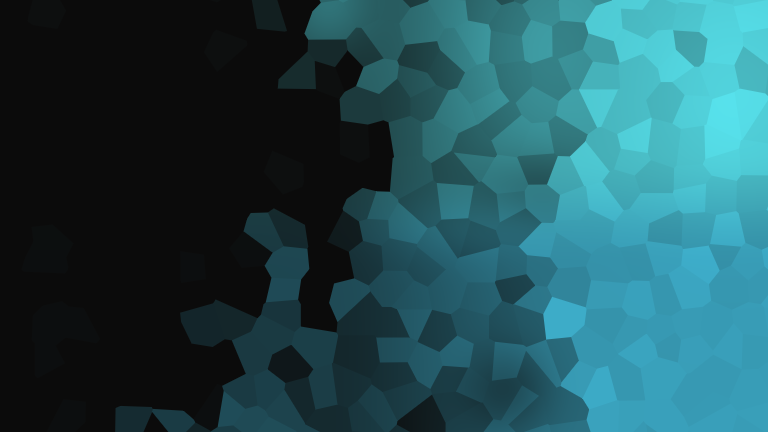
A Shadertoy shader for this background:

```glsl
const float CELLS = 14.0;

vec2 hash22(vec2 p) {
    vec3 q = fract(vec3(p.xyx) * vec3(0.1031, 0.1030, 0.0973));
    q += dot(q, q.yzx + 33.33);
    return fract((q.xx + q.yz) * q.zy);
}

vec2 cellSeed(vec2 id) {
    return (id + 0.5 + 0.82 * (hash22(id) - 0.5)) / CELLS;
}

float glow(vec2 p, vec2 centre, vec2 size) {
    vec2 q = (p - centre) / size;
    return exp(-dot(q, q));
}

float segmentDistance(vec2 p, vec2 a, vec2 b) {
    vec2 ab = b - a;
    return length(p - a - ab * clamp(dot(p - a, ab) / dot(ab, ab), 0.0, 1.0));
}

// Left limit of the lit cells at a given height
float darkEdge(float y) {
    return 0.53 + 0.08 * smoothstep(0.05, 0.4, y)
        + 0.32 * smoothstep(0.47, 0.57, y) - 0.19 * smoothstep(0.62, 1.0, y);
}

// Left limit of the brightest cells
float brightEdge(float y) {
    return 1.33 - 0.10 * smoothstep(0.1, 0.28, y) + 0.13 * smoothstep(0.48, 0.85, y);
}

// Continuous light inside the lit area
float lightField(vec2 p) {
    float light = 0.31 + 0.33 * smoothstep(0.75, 1.35, p.x);
    light += 0.22 * glow(p, vec2(0.76, 1.0), vec2(0.10, 0.12));
    light += 0.12 * glow(p, vec2(1.08, 0.47), vec2(0.22, 0.08));
    light += 0.10 * glow(p, vec2(1.22, 0.88), vec2(0.20, 0.20));
    light -= 0.20 * glow(p, vec2(1.27, 0.56), vec2(0.15, 0.09));
    light -= 0.22 * glow(p, vec2(1.18, 0.10), vec2(0.10, 0.10));
    return light;
}

vec3 cellColour(vec2 id, vec2 p) {
    vec2 seed = cellSeed(id);
    vec2 rnd = hash22(id + 57.0);
    float inside = seed.x - darkEdge(seed.y);

    // Facets: flat light regions, with some cells lighter or darker
    float bright = smoothstep(-0.03, 0.06, seed.x - brightEdge(seed.y));
    float calm = smoothstep(1.35, 1.6, seed.x) * (1.0 - smoothstep(0.25, 0.45, seed.y));
    float variation = (rnd.x - 0.5) * mix(0.30, 0.22, bright) * (1.0 - 0.8 * calm);
    variation -= 0.17 * step(0.88, rnd.y) * (1.0 - calm);
    float tone = mix(lightField(p), 0.97, bright) + variation;
    tone += 0.12 * bright * glow(p, vec2(1.70, 0.78), vec2(0.25, 0.28));

    // Stray cells beyond the edge and a hollow within it
    if (inside < 0.0) {
        float stray = step(0.79 + 0.21 * clamp(-inside / 0.30, 0.0, 1.0), rnd.x);
        float faint = 0.02 * step(0.93, rnd.y);
        tone = mix(faint, 0.10 + 0.28 * rnd.y, stray);
    }
    float hollow = segmentDistance(seed, vec2(0.75, 0.48), vec2(0.72, 0.30));
    tone *= smoothstep(0.055, 0.065, hollow);

    vec3 teal = mix(vec3(0.225, 0.63, 0.735), vec3(0.295, 0.755, 0.79),
                    smoothstep(0.38, 0.65, p.y));
    return mix(vec3(0.045), teal, max(tone, 0.0));
}

void mainImage(out vec4 fragColor, in vec2 fragCoord) {
    vec2 p = fragCoord / iResolution.y;
    vec2 base = floor(p * CELLS);

    // Two nearest seeds
    float d1 = 1e3, d2 = 1e3;
    vec2 id1 = base, id2 = base;
    for (int j = -2; j <= 2; j++) {
        for (int i = -2; i <= 2; i++) {
            vec2 id = base + vec2(i, j);
            vec2 offset = cellSeed(id) - p;
            float d = dot(offset, offset);
            if (d < d1) {
                d2 = d1; id2 = id1;
                d1 = d; id1 = id;
            } else if (d < d2) {
                d2 = d; id2 = id;
            }
        }
    }

    // Blend across the shared border over one pixel
    float border = 0.5 * (d2 - d1) / max(distance(cellSeed(id1), cellSeed(id2)), 1e-4);
    float blend = clamp(0.5 - border * iResolution.y, 0.0, 0.5);
    fragColor = vec4(mix(cellColour(id1, p), cellColour(id2, p), blend), 1.0);
}
```
